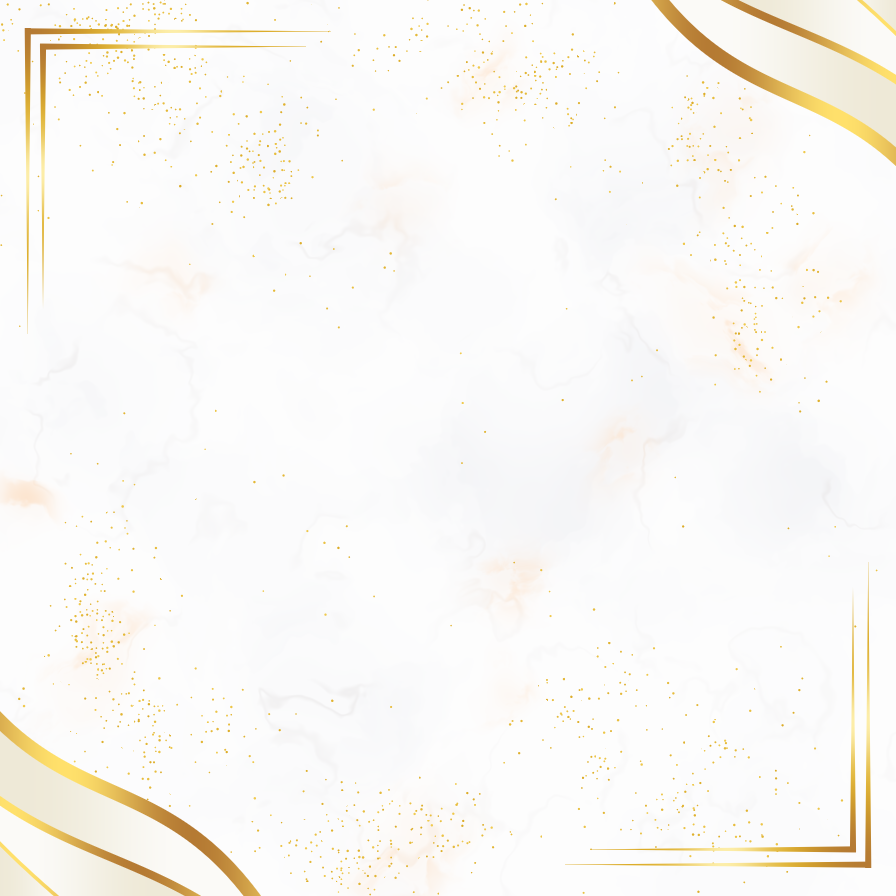
Write a WebGL 2 fragment shader that draws this background.

```glsl
#version 300 es
precision highp float;
// White marble with peach veins, gold glitter, tapered corner frames and satin ribbons.
uniform vec2 u_resolution;
out vec4 outColor;

const vec3 MARBLE = vec3(0.992, 0.992, 0.993);
const vec3 MIST = vec3(0.955, 0.957, 0.967);
const vec3 PEACH = vec3(0.99, 0.87, 0.76);
const vec3 VEIN_GREY = vec3(0.91, 0.90, 0.90);
const vec3 CREAM = vec3(0.935, 0.915, 0.845);
const vec3 SATIN = vec3(0.985, 0.982, 0.97);
const vec3 GOLD_DARK = vec3(0.71, 0.48, 0.20);
const vec3 GOLD = vec3(0.86, 0.67, 0.15);
const vec3 GOLD_LIGHT = vec3(1.0, 0.88, 0.42);
const vec3 GOLD_PALE = vec3(0.99, 0.93, 0.66);
const float GLITTER_CELLS = 125.0;
const float GLITTER_AMOUNT = 0.42;
const float GLITTER_RADIUS = 0.0012;
const float FRAME_HALF_WIDTH = 0.0034;
const vec2 RIBBON_SHIFT = vec2(0.0104);

// Ribbon edges: height at the inflection, slope, cubic bend
const vec3 EDGE_OUTER = vec3(0.117, 0.45, 11.8);
const vec3 EDGE_MIDDLE = vec3(0.043, 0.42, 5.9);
const vec3 EDGE_INNER = vec3(-0.051, 0.82, 4.0);
const float EDGE_CENTRE = 0.124;

// Glitter clusters: centre, radii
const vec4 CLUSTERS[12] = vec4[12](
  vec4(0.16, 0.90, 0.075, 0.09), vec4(0.31, 0.81, 0.04, 0.075),
  vec4(0.47, 0.955, 0.09, 0.04), vec4(0.60, 0.90, 0.06, 0.06),
  vec4(0.10, 0.985, 0.12, 0.03), vec4(0.80, 0.85, 0.04, 0.06),
  vec4(0.855, 0.68, 0.045, 0.09), vec4(0.11, 0.32, 0.05, 0.08),
  vec4(0.44, 0.06, 0.10, 0.05), vec4(0.67, 0.19, 0.055, 0.07),
  vec4(0.80, 0.12, 0.065, 0.08), vec4(0.19, 0.18, 0.06, 0.05));

// Peach stains and grey mist: centre, radius
const vec3 STAINS[12] = vec3[12](
  vec3(0.04, 0.41, 0.03), vec3(0.09, 0.26, 0.04), vec3(0.20, 0.70, 0.03),
  vec3(0.44, 0.785, 0.035), vec3(0.55, 0.91, 0.03), vec3(0.81, 0.84, 0.04),
  vec3(0.82, 0.64, 0.05), vec3(0.935, 0.70, 0.04), vec3(0.70, 0.475, 0.035),
  vec3(0.56, 0.34, 0.04), vec3(0.55, 0.20, 0.025), vec3(0.46, 0.065, 0.045));
const vec3 MISTS[8] = vec3[8](
  vec3(0.11, 0.56, 0.09), vec3(0.49, 0.49, 0.08), vec3(0.64, 0.42, 0.08),
  vec3(0.37, 0.24, 0.08), vec3(0.74, 0.55, 0.07), vec3(0.33, 0.82, 0.10),
  vec3(0.72, 0.75, 0.08), vec3(0.92, 0.47, 0.08));

float hash(vec2 p) {
  vec3 q = fract(vec3(p.xyx) * 0.1031);
  q += dot(q, q.yzx + 33.33);
  return fract((q.x + q.y) * q.z);
}

float noise(vec2 p) {
  vec2 i = floor(p), f = fract(p);
  f = f * f * (3.0 - 2.0 * f);
  return mix(mix(hash(i), hash(i + vec2(1, 0)), f.x),
             mix(hash(i + vec2(0, 1)), hash(i + vec2(1, 1)), f.x), f.y);
}

float fbm(vec2 p) {
  float sum = 0.0, gain = 0.5;
  for (int i = 0; i < 5; i++) {
    sum += gain * noise(p);
    p = mat2(1.6, 1.2, -1.2, 1.6) * p + 17.3;
    gain *= 0.5;
  }
  return sum;
}

float blob(vec2 offset) { return exp(-dot(offset, offset)); }

vec3 marble(vec2 p) {
  vec2 warp = vec2(fbm(p * 7.0 + 3.0), fbm(p * 7.0 + 41.0)) - 0.48;
  vec2 w = p + 0.14 * warp;
  float mist = 0.0, stain = 0.0;
  for (int i = 0; i < 8; i++) mist += blob((w - MISTS[i].xy) / MISTS[i].z);
  for (int i = 0; i < 12; i++) stain += blob((w - STAINS[i].xy) / STAINS[i].z);
  float cloud = fbm(w * 9.0 + 11.0);
  float patches = 0.5 * smoothstep(0.43, 0.47, cloud) + 0.5 * smoothstep(0.55, 0.59, cloud);
  vec3 col = mix(MARBLE, MIST, clamp(mist * 0.35 + patches * (0.2 + 0.4 * mist), 0.0, 0.9));
  // Thin veins follow the level lines of warped noise
  float ridge = abs(fbm(w * 6.0 + 70.0) - 0.48);
  float vein = smoothstep(0.022, 0.0, ridge) * smoothstep(0.4, 0.65, noise(p * 14.0));
  col = mix(col, VEIN_GREY, vein * (0.15 + 0.35 * min(mist, 1.0)));
  float flecks = smoothstep(0.46, 0.62, fbm(w * 24.0 + 5.0));
  return mix(col, PEACH, min(stain, 1.0) * (0.15 + 0.6 * flecks + 0.2 * vein));
}

vec3 glitter(vec3 col, vec2 p, float px) {
  float density = 0.004;
  for (int i = 0; i < 12; i++)
    density += GLITTER_AMOUNT * blob((p - CLUSTERS[i].xy) / CLUSTERS[i].zw);
  density *= 0.25 + 1.1 * smoothstep(0.3, 0.75, noise(p * 30.0));
  for (int layer = 0; layer < 2; layer++) {
    vec2 g = p * GLITTER_CELLS * (1.0 + 0.37 * float(layer)) + 50.0 * float(layer);
    vec2 id = floor(g);
    vec2 centre = 0.2 + 0.6 * vec2(hash(id + 7.0), hash(id + 91.0));
    float d = length(fract(g) - centre) / (GLITTER_CELLS * (1.0 + 0.37 * float(layer)));
    float radius = GLITTER_RADIUS * mix(0.6, 1.15, hash(id + 23.0));
    float dot_ = clamp((radius - d) / px + 0.5, 0.0, 1.0) * step(hash(id), density * 0.6);
    col = mix(col, mix(GOLD, GOLD_LIGHT, 0.6 * hash(id + 60.0)), dot_);
  }
  return col;
}

// One tapered frame arm, x along and y across
vec3 arm(vec3 col, vec2 q, float len, float px) {
  float t = clamp(q.x / len, 0.0, 1.0);
  float halfWidth = FRAME_HALF_WIDTH * (1.0 - t);
  float cover = clamp((halfWidth - abs(q.y)) / px + 0.5, 0.0, 1.0);
  cover *= step(-FRAME_HALF_WIDTH, q.x) * step(q.x, len);
  vec3 gold = mix(mix(GOLD_DARK, GOLD, smoothstep(0.0, 0.3, t)), GOLD_PALE, blob(vec2((t - 0.48) / 0.16, 0)));
  return mix(col, gold, cover);
}

// Signed height above a ribbon edge, scaled to distance
float edge(vec2 q, vec3 shape) {
  float x = q.x - EDGE_CENTRE;
  float slope = shape.y + 3.0 * shape.z * x * x;
  return (q.y - shape.x + shape.y * x + shape.z * x * x * x) / sqrt(1.0 + slope * slope);
}

vec3 ribbon(vec3 col, vec2 q, float px) {
  vec3 d = vec3(edge(q, EDGE_OUTER), edge(q, EDGE_MIDDLE), edge(q, EDGE_INNER));
  vec3 inside = clamp(0.5 - d / px, 0.0, 1.0);
  col = mix(col, mix(CREAM, SATIN, smoothstep(0.03, 0.21, q.x)), inside.x);
  col = mix(col, mix(SATIN, CREAM, smoothstep(0.03, 0.17, q.x)), inside.y);
  col = mix(col, mix(CREAM, SATIN, smoothstep(0.0, 0.08, q.x)), inside.z);
  vec3 line = clamp((vec3(0.0078, 0.0045, 0.0020) - abs(d)) / px + 0.5, 0.0, 1.0);
  vec3 sheen = 0.5 + 0.5 * cos((q.x - vec3(0.072, 0.01, 0.02)) * 21.9);
  for (int i = 0; i < 3; i++)
    col = mix(col, mix(GOLD_DARK, GOLD_LIGHT, sheen[i]), line[i]);
  return col;
}

void main() {
  vec2 p = gl_FragCoord.xy / u_resolution;
  float px = 1.0 / min(u_resolution.x, u_resolution.y);
  vec3 col = glitter(marble(p), p, px);
  // Frames sit in the top left and, turned half round, the bottom right
  vec2 f = vec2(p.x, 1.0 - p.y);
  if (f.x + f.y > 1.0) f = 1.0 - f;
  for (int i = 0; i < 2; i++) {
    vec2 q = f - vec2(0.031, 0.035) - 0.017 * float(i);
    float len = 0.338 - 0.045 * float(i);
    col = arm(col, q, len, px);
    col = arm(col, q.yx, len, px);
  }
  // Ribbons fill the two other corners
  vec2 r = p.x + p.y < 1.0 ? p : 1.0 - p + RIBBON_SHIFT;
  outColor = vec4(ribbon(col, r, px), 1.0);
}
```
